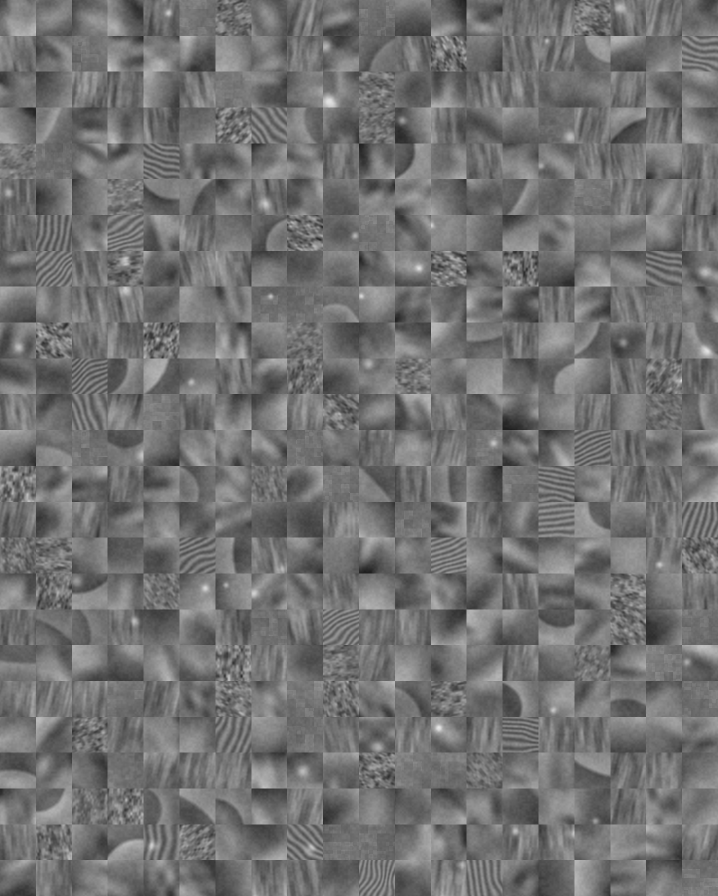
Give the GLSL for this pattern, as a WebGL 2 fragment shader.

```glsl
#version 300 es
precision highp float;

uniform vec2 u_resolution;
out vec4 outColor;

const vec2 GRID = vec2(20.0, 25.0);
const float MID_GREY = 0.447;

float hash(vec2 p, float seed) {
  uvec2 q = uvec2(ivec2(floor(p)) + 4096);
  uint n = q.x * 1597334677u ^ q.y * 3812015801u ^ uint(seed) * 2798796415u;
  n = (n ^ (n >> 16)) * 2146121005u;
  n = (n ^ (n >> 15)) * 2221713035u;
  n ^= n >> 16;
  return float(n >> 8) / 16777216.0;
}

// Smooth value noise, centred on zero
float noise(vec2 p, float seed) {
  vec2 i = floor(p), f = fract(p);
  f = f * f * (3.0 - 2.0 * f);
  float low = mix(hash(i, seed), hash(i + vec2(1, 0), seed), f.x);
  float high = mix(hash(i + vec2(0, 1), seed), hash(i + vec2(1, 1), seed), f.x);
  return mix(low, high, f.y) - 0.5;
}

vec2 rotate(vec2 p, float angle) {
  float c = cos(angle), s = sin(angle);
  return vec2(c * p.x - s * p.y, s * p.x + c * p.y);
}

float ramp(vec2 p, float angle, float strength) {
  return rotate(p, angle).x * strength;
}

// Soft folds stretched along one direction
float folds(vec2 p, float angle, float scale, float seed) {
  return 0.34 * noise(rotate(p, angle) * vec2(scale, scale * 0.5) + 9.0, seed);
}

float streaks(vec2 p, float lean, float seed) {
  vec2 q = vec2(p.x + lean * p.y, p.y);
  return 0.23 * noise(q * vec2(7.0, 1.3), seed)
       + 0.14 * noise(q * vec2(14.0, 3.0), seed + 1.0);
}

float rough(vec2 p, float angle, float seed) {
  vec2 q = rotate(p, angle);
  return 0.30 * noise(q * vec2(9.0, 5.0), seed)
       + 0.27 * noise(q * vec2(17.0, 11.0), seed + 1.0);
}

float ripples(vec2 p, float angle, float count, float seed) {
  float bend = 0.22 * noise(p * 2.0, seed);
  return 0.10 * sin(6.2832 * count * (rotate(p, angle).x + bend));
}

// Coarse square steps of tone
float mosaic(vec2 p, float seed) {
  float coarse = hash(p * 4.0 + 20.0, seed) - 0.5;
  float fine = hash(p * 9.0 + 40.0, seed + 1.0) - 0.5;
  return 0.07 * coarse + 0.05 * fine * step(0.0, coarse);
}

// Curved border between two tones
float contour(vec2 p, float angle, float curve, float height) {
  vec2 q = rotate(p, angle);
  float d = q.x + curve * q.y * q.y;
  return height * (smoothstep(-0.07, 0.07, d) - 0.5) - 0.5 * height * d;
}

float glint(vec2 p, vec2 centre, float radius) {
  vec2 d = (p - centre) / radius;
  return exp(-dot(d, d));
}

float tile(vec2 cell, vec2 p) {
  float seed = 10.0 + floor(hash(cell, 1.0) * 60000.0);
  float kind = hash(cell, 2.0);
  float angle = 6.2832 * hash(cell, 3.0);
  float size = hash(cell, 4.0);
  float vary = hash(cell, 5.0);
  float tone = MID_GREY + 0.05 * (hash(cell, 6.0) - 0.5);

  // Surface of the tile
  if (kind < 0.54) {
    tone += ramp(p, angle, mix(0.06, 0.30, size));
    tone += folds(p, 6.2832 * vary, mix(1.5, 4.2, vary), seed);
  } else if (kind < 0.74) {
    tone += streaks(p, 0.5 * (vary - 0.5), seed) + ramp(p, angle, 0.16 * size);
  } else if (kind < 0.83) {
    tone += rough(p, angle, seed) * mix(0.5, 1.2, size);
  } else if (kind < 0.86) {
    tone += ripples(p, angle, mix(4.0, 7.0, size), seed);
  } else if (kind < 0.92) {
    tone += mosaic(p, seed) + ramp(p, angle, 0.06);
  } else {
    tone += contour(p, angle, 2.0 * vary - 1.0, mix(0.15, 0.32, size));
    tone += folds(p, angle, 2.5, seed) * 0.6;
  }

  // Rare highlights and fine grain
  vec2 centre = vec2(hash(cell, 7.0), hash(cell, 8.0)) - 0.5;
  tone += 0.30 * step(0.92, hash(cell, 9.0)) * glint(p, centre, mix(0.07, 0.18, vary));
  tone += 0.045 * noise(p * 18.0, seed + 5.0) + 0.04 * noise(p * 8.0, seed + 6.0);
  return clamp(tone, 0.12, 0.92);
}

void main() {
  // Four samples per pixel smooth every edge
  float grey = 0.0;
  for (int k = 0; k < 4; k++) {
    vec2 offset = vec2(k & 1, k >> 1) * 0.5 - 0.25;
    vec2 g = (gl_FragCoord.xy + offset) / u_resolution * GRID;
    grey += 0.25 * tile(floor(g), fract(g) - 0.5);
  }
  outColor = vec4(vec3(grey), 1.0);
}
```
